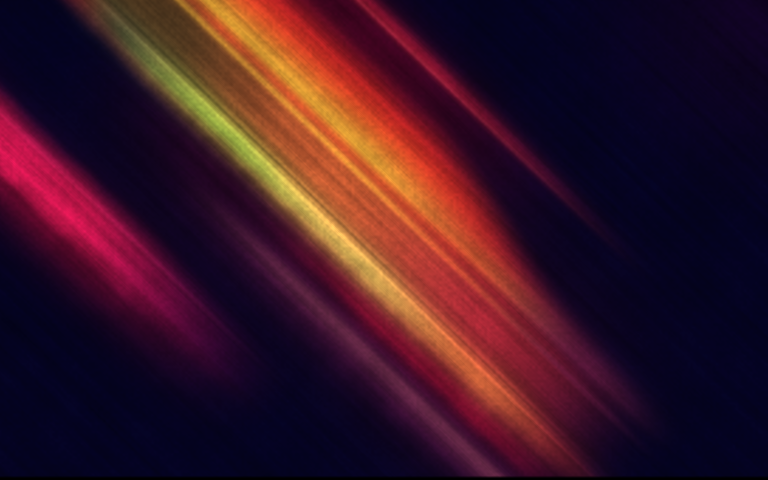
This background is drawn by a Shadertoy shader. Its source:

```glsl
// Diagonal beams of coloured light over a deep navy ground.
// Each beam is a soft profile across a rotated axis, tinted and faded along
// its length; stretched noise adds fine streaks and a worn, grainy surface.

float hash(vec2 p) {
    return fract(sin(dot(p, vec2(127.1, 311.7))) * 43758.5453);
}

float noise(vec2 p) {
    vec2 i = floor(p), f = fract(p);
    f = f * f * (3.0 - 2.0 * f);
    return mix(mix(hash(i), hash(i + vec2(1, 0)), f.x),
               mix(hash(i + vec2(0, 1)), hash(i + vec2(1, 1)), f.x), f.y);
}

float fbm(vec2 p) {
    float sum = 0.0, amp = 0.5;
    for (int i = 0; i < 4; i++) {
        sum += amp * noise(p);
        p = p * 2.03 + 17.3;
        amp *= 0.5;
    }
    return sum;
}

// Bell profile with a separate width on each side of its centre
float beam(float x, float centre, float left, float right) {
    float d = (x - centre) / (x < centre ? left : right);
    return exp(-d * d);
}

// Fades in from a to b and out from c to d
float span(float x, float a, float b, float c, float d) {
    return smoothstep(a, b, x) * (1.0 - smoothstep(c, d, x));
}

void mainImage(out vec4 fragColor, in vec2 fragCoord) {
    vec2 uv = fragCoord / iResolution.xy;
    vec2 p = vec2(uv.x * 1.6, 1.0 - uv.y);

    // Axes across and along the beams
    float across = dot(p, vec2(0.694, -0.72));
    float along = dot(p, vec2(0.72, 0.694));
    float streak = fbm(vec2(across * 75.0, along * 1.6));
    float cloud = fbm(p * 13.0);
    float wobble = across + (cloud - 0.47) * 0.014;

    // Navy ground with a faint maroon haze
    vec3 col = vec3(0.016, 0.012, 0.125);
    col = mix(col, vec3(0.09, 0.01, 0.13), 0.6 * smoothstep(0.5, 0.0, length(p - vec2(1.6, 0.0))));
    col = mix(col, vec3(0.21, 0.025, 0.13),
              0.75 * beam(wobble, 0.12, 0.17, 0.24) * span(along, 0.15, 0.6, 1.2, 1.7));
    col = mix(col, vec3(0.27, 0.015, 0.12),
              0.9 * beam(wobble, 0.48, 0.1, 0.075) * span(along, -0.1, 0.3, 0.6, 1.25));

    // Pink beam at the left, over its dark red underside
    float pinkFade = 1.0 - smoothstep(0.4, 1.03, along);
    col = mix(col, vec3(0.43, 0.035, 0.16), 0.85 * beam(wobble, -0.255, 0.072, 0.09) * pinkFade);
    vec3 pink = mix(vec3(0.83, 0.09, 0.31), vec3(0.48, 0.04, 0.31), smoothstep(0.4, 0.9, along));
    col = mix(col, pink, 0.95 * span(wobble, -0.275, -0.238, -0.195, -0.115) * pinkFade);
    col += vec3(0.13, 0.03, 0.06) * beam(across, -0.17, 0.004, 0.008) * pinkFade;

    // Dusky purple beam toward the bottom
    float duskFade = span(along, 0.5, 0.95, 1.5, 1.9);
    col = mix(col, vec3(0.29, 0.07, 0.22), 0.75 * beam(wobble, -0.005, 0.055, 0.04) * duskFade);
    col = mix(col, vec3(0.50, 0.22, 0.33), 0.65 * beam(across, 0.003, 0.025, 0.013) * duskFade);
    col = mix(col, vec3(0.49, 0.05, 0.16),
              0.8 * beam(wobble, 0.065, 0.028, 0.05) * span(along, 0.65, 1.05, 1.3, 1.65));

    // Broad red body beneath the bright beams
    float redEdge = 0.435 - 0.10 * smoothstep(0.8, 1.4, along);
    vec3 red = mix(vec3(0.70, 0.09, 0.13), vec3(0.44, 0.07, 0.17), smoothstep(0.8, 1.45, along));
    col = mix(col, red, span(wobble, 0.07, 0.15, redEdge - 0.055, redEdge + 0.035)
              * (1.0 - smoothstep(1.05, 1.65, along)));

    // Olive to burnt orange filling between green and gold
    vec3 fill = mix(vec3(0.25, 0.21, 0.11), vec3(0.70, 0.34, 0.18), smoothstep(0.28, 0.72, along));
    fill = mix(fill, vec3(0.60, 0.15, 0.19), smoothstep(0.75, 1.2, along));
    col = mix(col, fill, 0.92 * span(wobble, 0.11, 0.16, 0.25, 0.31)
              * (1.0 - smoothstep(1.1, 1.6, along)));

    // Gold beam with an orange flank, cooling to plum
    vec3 gold = mix(vec3(0.85, 0.62, 0.20), vec3(0.97, 0.70, 0.23), smoothstep(0.3, 0.6, along));
    gold = mix(gold, vec3(0.80, 0.34, 0.19), smoothstep(0.75, 1.08, along));
    gold = mix(gold, vec3(0.36, 0.10, 0.23), smoothstep(1.05, 1.4, along));
    float goldFade = 1.0 - smoothstep(1.3, 1.68, along);
    col = mix(col, vec3(0.89, 0.35, 0.15),
              0.85 * beam(wobble, 0.325, 0.05, 0.06) * (1.0 - smoothstep(0.75, 1.2, along)));
    col = mix(col, gold, 0.95 * beam(across, 0.299, 0.016, 0.036) * goldFade);
    col = mix(col, gold, 0.6 * beam(across, 0.258, 0.007, 0.009) * goldFade);

    // Green beam warming to yellow and then orange
    vec3 green = mix(vec3(0.31, 0.33, 0.21), vec3(0.59, 0.69, 0.26), smoothstep(0.2, 0.5, along));
    green = mix(green, vec3(0.83, 0.69, 0.33), smoothstep(0.55, 0.85, along));
    green = mix(green, vec3(0.83, 0.41, 0.23), smoothstep(0.9, 1.25, along));
    green = mix(green, vec3(0.56, 0.14, 0.16), smoothstep(1.25, 1.55, along));
    float greenFade = span(along, 0.02, 0.25, 1.25, 1.75);
    col = mix(col, green, 0.95 * beam(wobble, 0.126, 0.033, 0.038) * greenFade);
    col += green * 0.2 * beam(across, 0.142, 0.006, 0.004) * greenFade;
    col *= 1.0 - 0.22 * beam(across, 0.157, 0.004, 0.004) * greenFade;

    // Thin crimson ray at the right
    float rayFade = 1.0 - smoothstep(0.65, 1.4, along);
    col = mix(col, vec3(0.62, 0.09, 0.19), 0.8 * beam(across, 0.521, 0.012, 0.024) * rayFade);
    col += vec3(0.13, 0.06, 0.06) * beam(across, 0.517, 0.004, 0.005) * rayFade;

    // Streaks, mottling and grain, then a thin dark lower border
    col *= 1.0 + 0.45 * (streak - 0.47) + 0.28 * (cloud - 0.47);
    col *= 0.94 + 0.12 * noise(p * 170.0);
    col *= smoothstep(0.003, 0.010, uv.y);
    fragColor = vec4(clamp(col, 0.0, 1.0), 1.0);
}
```
